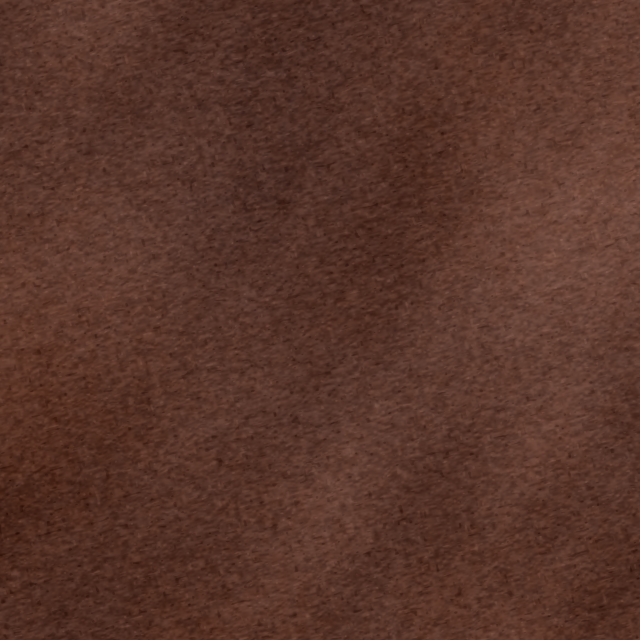
This texture is drawn by a WebGL 2 fragment shader. Its source:

```glsl
#version 300 es
precision highp float;
// Brown suede: soft clouds and slanted brush streaks set the broad tone,
// stretched value noise adds a fine short nap, and thresholded noise adds
// sparse dark pits and pale flecks. Tone then moves along one brown ramp.

uniform vec2 u_resolution;
out vec4 fragColor;

const vec3 MID_BROWN = vec3(0.341, 0.202, 0.157);
const vec3 TONE_STEP = vec3(0.080, 0.069, 0.064);  // change per unit of tone
const vec3 WARM_SHIFT = vec3(0.016, -0.002, -0.016);

const float CLOUD_SCALE = 3.2;
const float CLOUD_AMOUNT = 1.05;
const float STREAK_ANGLE = 1.05;
const vec2 STREAK_SCALE = vec2(1.7, 7.5);          // along, across
const float STREAK_AMOUNT = 0.75;
const float SIDE_LIGHT = 0.45;                     // lighter to the lower right

const float NAP_ANGLE = 0.24;
const vec2 NAP_SCALE = vec2(105.0, 215.0);
const vec2 FINE_SCALE = vec2(210.0, 310.0);
const float NAP_AMOUNT = 0.56;
const float FINE_AMOUNT = 0.42;
const float PIT_AMOUNT = 0.75;
const float FLECK_AMOUNT = 0.65;

float hash(vec2 cell) {
  uvec2 q = uvec2(ivec2(cell)) * uvec2(1597334673u, 3812015801u);
  uint h = (q.x ^ q.y) * 1597334673u;
  h = (h ^ (h >> 15)) * 2246822519u;
  h ^= h >> 13;
  return float(h >> 8) / 16777216.0;
}

// Smooth value noise, from -1 to 1.
float noise(vec2 p) {
  vec2 cell = floor(p);
  vec2 f = fract(p);
  f = f * f * (3.0 - 2.0 * f);
  float low = mix(hash(cell), hash(cell + vec2(1, 0)), f.x);
  float high = mix(hash(cell + vec2(0, 1)), hash(cell + vec2(1, 1)), f.x);
  return 2.0 * mix(low, high, f.y) - 1.0;
}

mat2 rotation(float angle) {
  float c = cos(angle), s = sin(angle);
  return mat2(c, -s, s, c);
}

float fbm(vec2 p) {
  float sum = 0.0, weight = 0.57;
  for (int i = 0; i < 3; i++) {
    sum += weight * noise(p);
    p = rotation(0.6) * p * 2.03 + 17.3;
    weight *= 0.5;
  }
  return sum;
}

// Clouds, streaks and side light.
float broadTone(vec2 uv) {
  vec2 along = rotation(STREAK_ANGLE) * uv;
  float clouds = fbm(along * vec2(0.7, 1.1) * CLOUD_SCALE + 41.7);
  float bend = 0.35 * noise(uv * 3.0 + 9.1);
  float streaks = fbm(along * STREAK_SCALE + vec2(63.2, 28.4 + bend));
  float strength = mix(0.6, 1.25, smoothstep(0.2, 0.9, uv.x));
  float light = dot(uv - 0.5, vec2(0.9, -0.45));
  return CLOUD_AMOUNT * clouds + STREAK_AMOUNT * strength * streaks
       + SIDE_LIGHT * light;
}

// Short slanted fibres with pits and flecks.
float napTone(vec2 uv) {
  vec2 p = rotation(NAP_ANGLE) * uv;
  p += 0.002 * vec2(noise(uv * 45.0), noise(uv * 45.0 + 70.0));
  float nap = noise(p * NAP_SCALE + 130.0);
  float fine = noise(p * FINE_SCALE + 310.0);
  float spots = noise(p * vec2(120.0, 180.0) + 530.0);
  float pits = smoothstep(0.55, 0.95, -spots);
  float flecks = smoothstep(0.62, 0.98, spots);
  return NAP_AMOUNT * nap + FINE_AMOUNT * fine
       - PIT_AMOUNT * pits + FLECK_AMOUNT * flecks;
}

void main() {
  vec2 uv = gl_FragCoord.xy / u_resolution.y;
  float tone = broadTone(uv) + napTone(uv);
  float warmth = fbm(uv * 2.6 + 83.0) + 0.35 * noise(uv * 70.0 + 210.0);
  vec3 color = MID_BROWN + TONE_STEP * tone + WARM_SHIFT * warmth;
  fragColor = vec4(clamp(color, 0.0, 1.0), 1.0);
}
```
